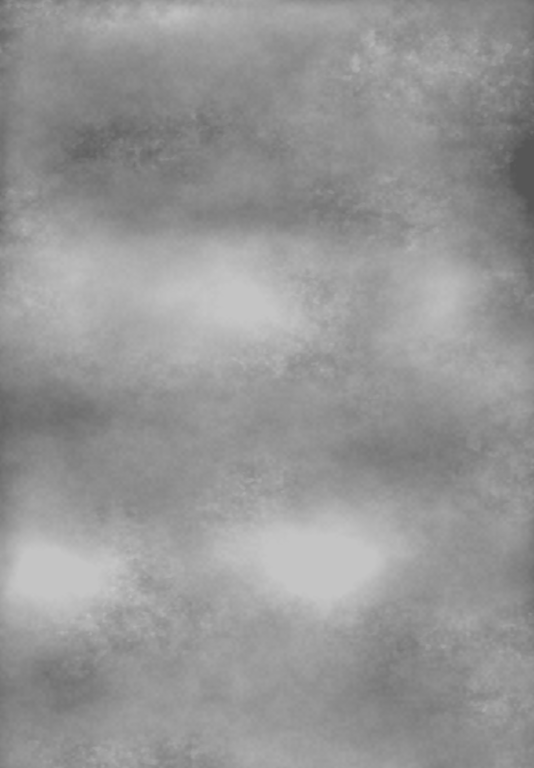
Reproduce this background procedurally as a Shadertoy shader.

```glsl
// Worn grey plaster: soft bright clouds and dim hollows over a mid grey ground.
// Gaussian pools bent by layered value noise give the broad tones; finer noise,
// spread unevenly, adds mottling, pale flecks and a faint grain.

float hash(vec2 cell) {
    uvec2 q = uvec2(ivec2(cell)) * uvec2(1597334673u, 3812015801u);
    uint h = (q.x ^ q.y) * 1597334673u;
    h = (h ^ (h >> 15)) * 2246822519u;
    return float((h ^ (h >> 13)) >> 8) / 16777216.0;
}

float valueNoise(vec2 p) {
    vec2 cell = floor(p), f = fract(p);
    f = f * f * f * (f * (f * 6.0 - 15.0) + 10.0);
    float low = mix(hash(cell), hash(cell + vec2(1, 0)), f.x);
    float high = mix(hash(cell + vec2(0, 1)), hash(cell + vec2(1, 1)), f.x);
    return mix(low, high, f.y);
}

// Layered noise centred on zero, turned at each octave to hide the lattice
float fbm(vec2 p, int octaves) {
    float sum = 0.0, amplitude = 0.5;
    for (int i = 0; i < octaves; i++) {
        sum += amplitude * (valueNoise(p) - 0.5);
        p = mat2(1.6, 1.2, -1.2, 1.6) * p + 17.3;
        amplitude *= 0.5;
    }
    return sum;
}

float pool(vec2 p, vec2 centre, vec2 radius) {
    vec2 d = (p - centre) / radius;
    return exp(-dot(d, d));
}

void mainImage(out vec4 fragColor, in vec2 fragCoord) {
    vec2 p = fragCoord / iResolution.y;
    float width = iResolution.x / iResolution.y;
    vec2 bend = vec2(fbm(p * 7.0 + 3.0, 4), fbm(p * 7.0 + 41.0, 4));
    vec2 q = vec2(p.x * 0.695 / width, p.y) + 0.05 * bend;

    // Bright clouds
    float glow = 0.19 * pool(q, vec2(0.27, 0.60), vec2(0.13, 0.085))
               + 0.08 * pool(q, vec2(0.08, 0.66), vec2(0.11, 0.05))
               + 0.20 * pool(q, vec2(0.575, 0.625), vec2(0.06, 0.07))
               + 0.23 * pool(q, vec2(0.05, 0.255), vec2(0.11, 0.065))
               + 0.20 * pool(q, vec2(0.43, 0.285), vec2(0.12, 0.07));

    // Dim hollows
    float shade = 0.21 * pool(q, vec2(0.69, 0.78), vec2(0.09, 0.13))
                + 0.12 * pool(q, vec2(0.53, 0.41), vec2(0.13, 0.07))
                + 0.12 * pool(q, vec2(0.54, 0.10), vec2(0.10, 0.07))
                + 0.10 * pool(q, vec2(0.14, 0.82), vec2(0.14, 0.08))
                + 0.08 * pool(q, vec2(0.30, 0.71), vec2(0.11, 0.03))
                + 0.09 * pool(q, vec2(0.08, 0.46), vec2(0.12, 0.05))
                + 0.09 * pool(q, vec2(0.09, 0.11), vec2(0.12, 0.04));

    // Drifting haze, wider than tall, and a pale strip along the top
    float tone = 0.585 + glow - shade;
    tone += 0.19 * fbm(q * vec2(5.0, 8.0) + 9.0, 5);
    tone += 0.10 * fbm(p * vec2(12.0, 17.0) + 33.0, 4);
    tone += 0.11 * pool(q, vec2(0.27, 0.98), vec2(0.20, 0.03));

    // Ragged darker rim
    float side = min(p.x, width - p.x) + 0.03 * bend.x;
    float top = 1.0 - p.y + 0.03 * bend.y;
    tone -= 0.09 * exp(-max(side, 0.0) / 0.016) + 0.07 * exp(-max(top, 0.0) / 0.010);

    // Mottling everywhere but in the smooth clouds, with pale flecks in patches
    float patches = smoothstep(-0.10, 0.20, fbm(p * vec2(6.0, 11.0) + 71.0, 4));
    float wear = (0.35 + 0.65 * patches) * (1.0 - 0.85 * smoothstep(0.05, 0.15, glow));
    float mottle = fbm(p * vec2(52.0, 64.0) + 23.0, 3);
    float fleck = smoothstep(0.06, 0.32, fbm(p * vec2(95.0, 120.0) + 57.0, 2));
    tone += wear * (0.14 * mottle + 0.055 * patches * (fleck - 0.15));
    tone += (0.015 + 0.03 * wear) * (valueNoise(p * 210.0) - 0.5);

    fragColor = vec4(vec3(clamp(tone, 0.34, 0.77)), 1.0);
}
```
